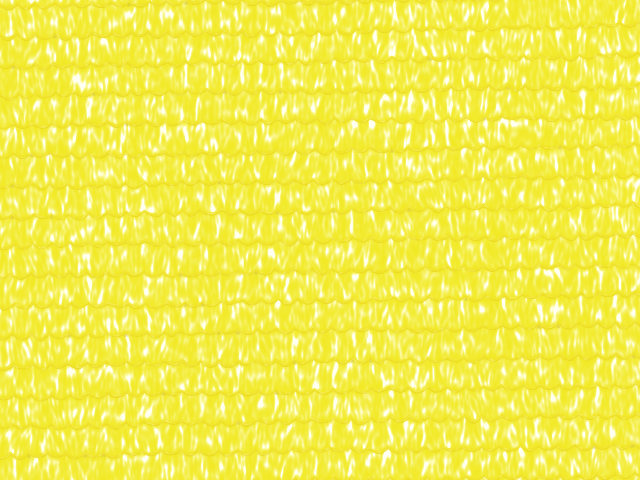
This texture is drawn by a Shadertoy shader. Its source:

```glsl
const float PI = 3.14159265;
const vec2 REPEATS = vec2(34.0, 16.0);
const vec3 YELLOW = vec3(0.946, 0.914, 0.14);
const vec3 GLARE = vec3(1.01, 1.015, 0.95);
const vec3 CORD = vec3(0.945, 0.895, 0.16);
const vec3 CORD_SHADE = vec3(0.91, 0.84, 0.12);
const vec3 GAP = vec3(0.82, 0.75, 0.30);

float hash(vec2 p) {
    vec3 q = fract(vec3(p.xyx) * 0.1031);
    q += dot(q, q.yzx + 33.33);
    return fract((q.x + q.y) * q.z);
}

float cornerSlope(vec2 corner, vec2 offset) {
    float angle = 2.0 * PI * hash(corner);
    return dot(vec2(cos(angle), sin(angle)), offset);
}

float gradientNoise(vec2 p) {
    vec2 i = floor(p), f = fract(p);
    vec2 u = f * f * f * (f * (f * 6.0 - 15.0) + 10.0);
    vec2 e = vec2(1.0, 0.0);
    float low = mix(cornerSlope(i, f), cornerSlope(i + e, f - e), u.x);
    float high = mix(cornerSlope(i + e.yx, f - e.yx), cornerSlope(i + 1.0, f - 1.0), u.x);
    return mix(low, high, u.y);
}

// Column coordinate with each row shifted and slightly uneven
float columnAt(float x, float row) {
    return x + 0.5 * hash(vec2(row, 7.0)) + 0.22 * gradientNoise(vec2(x * 0.7, row * 5.3 + 40.0));
}

// Height of the scalloped cord: rounded sags joined by upward cusps
float cordHeight(float column, float row) {
    float depth = 0.14 + 0.10 * gradientNoise(vec2(column * 0.6, row * 3.7 + 90.0));
    return 0.08 - depth * abs(sin(PI * column));
}

// Slanted plastic fibres, brightest between the satin column centres
float sheen(float column, float y, float row) {
    vec2 cell = vec2(floor(column), row);
    float seed = row * 17.37 + 130.0;
    float slant = 0.7 * gradientNoise(vec2(column * 0.8, seed));
    float x = column + slant * (y - 0.5);
    float broad = gradientNoise(vec2(x * 2.3, y * 1.7 + seed));
    float fine = gradientNoise(vec2(x * 5.0 + 50.0, y * 2.8 + seed));
    float bulge = pow(sin(PI * column), 2.0);
    return 2.7 * broad + 3.4 * fine + bulge * (hash(cell + 60.0) - 1.3);
}

float softDisc(vec2 p, vec2 radius, float blur) {
    return 1.0 - smoothstep(1.0 - blur, 1.0 + blur, length(p / radius));
}

void mainImage(out vec4 fragColor, in vec2 fragCoord) {
    vec2 uv = fragCoord / iResolution.xy;
    float pixel = REPEATS.y / iResolution.y;

    // Slightly tilted and buckled grid
    vec2 p = uv * REPEATS;
    p.y += 0.03 - 0.38 * (uv.x - 0.5) + 0.10 * gradientNoise(uv * vec2(5.0, 7.0) + 20.0);

    // Nearest cord, then the row of cells on this side of it
    float line = floor(p.y + 0.5);
    float lineColumn = columnAt(p.x, line);
    float d = p.y - line - cordHeight(lineColumn, line);
    float row = line - (d < 0.0 ? 1.0 : 0.0);
    float column = columnAt(p.x, row);

    // Glossy fabric
    float shine = 0.62 + sheen(column, p.y - row, row);
    shine -= 0.8 * (1.0 - smoothstep(0.05, 0.19, abs(d)));
    shine += 0.25 * gradientNoise(uv * 3.0 + 11.0);
    float light = clamp(0.15 * exp(0.93 * shine), 0.0, 1.0);
    vec3 color = mix(YELLOW, GLARE, light);

    // Rare small openings beneath the cusps
    vec2 cusp = vec2(floor(lineColumn + 0.5), line);
    vec2 toGap = vec2(lineColumn - cusp.x, d + 0.10);
    float gap = softDisc(toGap, vec2(0.09, 0.045), 0.6) * step(0.92, hash(cusp + 200.0));
    color = mix(color, GAP, 0.5 * gap);

    // Cord with a shaded underside and a faint twisted gloss
    float halfWidth = 0.055 + 0.03 * gradientNoise(vec2(p.x * 1.5, line * 9.1));
    float cord = 1.0 - smoothstep(halfWidth - pixel * 0.6, halfWidth + pixel * 0.6, abs(d));
    float gloss = max(0.0, gradientNoise(vec2(p.x * 4.0, d * 12.0 + line * 6.7 + 300.0)));
    vec3 cordColor = mix(CORD_SHADE, CORD, smoothstep(-halfWidth, 0.0, d));
    color = mix(color, mix(cordColor, GLARE, 0.5 * gloss), cord * 0.9);

    fragColor = vec4(clamp(color, 0.0, 1.0), 1.0);
}
```
